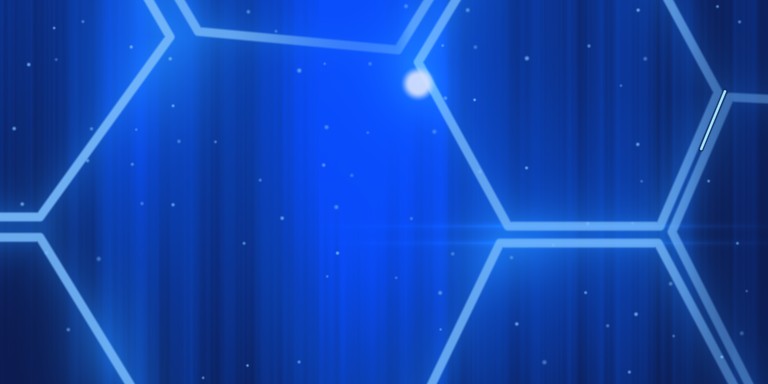
A WebGL 2 fragment shader for this background:

```glsl
#version 300 es
precision highp float;

uniform vec2 u_resolution;
out vec4 fragColor;

#define LINE_HALF_WIDTH 0.0115
#define EDGE_SOFTNESS 0.004
#define GLOW_REACH 0.055
#define GLOW_GAIN 0.38
#define STREAK_GAIN 0.30
#define DUST_CELL 0.10
#define DUST_CHANCE 0.36
#define ORB_CENTER vec2(1.089, 0.782)
#define ORB_RADIUS 0.040

const vec3 NAVY = vec3(0.045, 0.105, 0.31);
const vec3 ROYAL = vec3(0.04, 0.235, 0.66);
const vec3 ELECTRIC = vec3(0.035, 0.295, 0.98);
const vec3 AZURE = vec3(0.12, 0.52, 1.0);
const vec3 ICE = vec3(0.47, 0.73, 0.98);

float hash(vec2 p) {
    vec3 q = fract(vec3(p.xyx) * 0.1031);
    q += dot(q, q.yzx + 33.33);
    return fract((q.x + q.y) * q.z);
}

float noise(float x, float seed) {
    float i = floor(x), f = fract(x);
    return mix(hash(vec2(i, seed)), hash(vec2(i + 1.0, seed)), f * f * (3.0 - 2.0 * f));
}

float blob(vec2 p, vec2 center, vec2 size) {
    vec2 d = (p - center) / size;
    return exp(-dot(d, d));
}

float segment(vec2 p, vec2 a, vec2 b) {
    vec2 ab = b - a;
    return length(p - a - ab * clamp(dot(p - a, ab) / dot(ab, ab), 0.0, 1.0));
}

float chain(vec2 p, vec2 a, vec2 b, vec2 c, vec2 d) {
    return min(segment(p, a, b), min(segment(p, b, c), segment(p, c, d)));
}

// Adds one outline: x holds its ink, y its halo
void stroke(inout vec2 light, float d, float strength, float soft) {
    float ink = 1.0 - smoothstep(LINE_HALF_WIDTH - soft, LINE_HALF_WIDTH + soft, d);
    light.x = max(light.x, ink * strength);
    light.y += strength * exp(-d / GLOW_REACH);
}

vec2 hexagons(vec2 p, float soft) {
    vec2 light = vec2(0.0);
    float topFade = mix(0.80, 0.38, smoothstep(0.55, 0.95, p.x));
    topFade = mix(topFade, 0.65, smoothstep(1.03, 1.08, p.x));
    float rightFade = 1.0 - 0.45 * smoothstep(1.68, 1.9, p.x);
    // Left cells
    stroke(light, chain(p, vec2(-0.1, 0.435), vec2(0.104, 0.435), vec2(0.443, 0.904), vec2(0.37, 1.03)), 0.90, soft);
    stroke(light, chain(p, vec2(-0.1, 0.382), vec2(0.104, 0.382), vec2(0.338, 0.0), vec2(0.36, -0.04)), 0.85, soft);
    // Upper cell
    stroke(light, chain(p, vec2(0.45, 1.03), vec2(0.516, 0.918), vec2(1.036, 0.870), vec2(1.135, 1.03)), topFade, soft);
    // Right cell, its lower neighbour and the outer cell
    float d = chain(p, vec2(1.205, 1.03), vec2(1.089, 0.838), vec2(1.323, 0.411), vec2(1.719, 0.411));
    d = min(d, chain(p, vec2(1.719, 0.411), vec2(1.870, 0.760), vec2(1.740, 1.0), vec2(1.725, 1.03)));
    stroke(light, d, 0.76 * rightFade, soft);
    d = chain(p, vec2(1.11, -0.03), vec2(1.302, 0.367), vec2(1.714, 0.367), vec2(1.925, -0.03));
    stroke(light, d, 0.80 * rightFade, soft);
    d = chain(p, vec2(2.1, 0.737), vec2(1.901, 0.747), vec2(1.750, 0.396), vec2(1.965, -0.03));
    stroke(light, d, 0.75 * rightFade, soft);
    return light;
}

vec3 backdrop(vec2 p) {
    float level = 0.18 + 0.12 * p.y;
    level += 0.72 * blob(p, vec2(0.94, 0.72), vec2(0.28, 0.75));
    level += 0.42 * blob(p, vec2(0.36, 0.78), vec2(0.14, 0.55));
    level += 0.22 * blob(p, vec2(1.42, 0.36), vec2(0.30, 0.35));
    level -= 0.15 * blob(p, vec2(0.03, 0.10), vec2(0.25, 0.45));
    level -= 0.14 * smoothstep(1.65, 2.0, p.x);
    // Vertical curtains from coarse to fine
    float streak = 0.0, weight = 0.5, frequency = 14.0;
    for (int i = 0; i < 4; i++) {
        float seed = float(i) * 7.0 + 3.0;
        streak += weight * (noise(p.x * frequency, seed) - 0.5);
        frequency *= 2.3;
        weight *= 0.72;
    }
    level = clamp(level + STREAK_GAIN * streak, 0.0, 1.0);
    vec3 color = mix(NAVY, ROYAL, smoothstep(0.0, 0.5, level));
    return mix(color, ELECTRIC, smoothstep(0.38, 0.95, level));
}

float dust(vec2 p, float pixel) {
    vec2 cell = floor(p / DUST_CELL);
    vec2 spot = 0.15 + 0.7 * vec2(hash(cell + 11.0), hash(cell + 47.0));
    float d = length(p - (cell + spot) * DUST_CELL);
    float radius = mix(0.003, 0.007, hash(cell + 83.0));
    float present = step(hash(cell + 5.0), DUST_CHANCE);
    return present * (1.0 - smoothstep(0.0, radius + pixel, d)) * mix(0.4, 0.9, hash(cell + 29.0));
}

void main() {
    vec2 p = gl_FragCoord.xy / u_resolution.y;
    float pixel = 1.0 / u_resolution.y;
    float soft = max(EDGE_SOFTNESS, pixel);
    vec3 color = backdrop(p);

    // Wide corner glows and the halo of the outlines
    vec2 light = hexagons(p, soft);
    float corner = 0.42 * blob(p, vec2(0.42, 0.87), vec2(0.15, 0.20));
    corner += 0.35 * blob(p, vec2(1.31, 0.35), vec2(0.15, 0.11));
    corner += 0.28 * blob(p, vec2(0.28, 0.08), vec2(0.12, 0.18));
    corner += 0.25 * blob(p, vec2(1.10, 0.88), vec2(0.10, 0.16));
    color = mix(color, AZURE, clamp(GLOW_GAIN * light.y + corner, 0.0, 0.72));

    // Horizontal flares beside the double edge
    float flare = exp(-abs(p.y - 0.411) / 0.006) + exp(-abs(p.y - 0.367) / 0.006);
    color += AZURE * 0.22 * flare * blob(p, vec2(1.5, 0.39), vec2(0.36, 0.2));

    color = mix(color, ICE, light.x);
    color = mix(color, ICE, dust(p, pixel));

    // Bright glint along the right double edge
    float glint = segment(p, vec2(1.826, 0.612), vec2(1.888, 0.762));
    color = mix(color, NAVY, 0.75 * (1.0 - smoothstep(0.004, 0.009, glint)));
    color = mix(color, vec3(0.65, 0.92, 1.0), 1.0 - smoothstep(0.001, 0.003 + pixel, glint));

    // Soft pale orb
    float orb = length(p - ORB_CENTER);
    color += AZURE * 0.25 * exp(-orb / 0.06);
    color = mix(color, vec3(0.84, 0.88, 0.98), 0.92 * (1.0 - smoothstep(0.55 * ORB_RADIUS, 1.2 * ORB_RADIUS, orb)));

    fragColor = vec4(clamp(color, 0.0, 1.0), 1.0);
}
```
